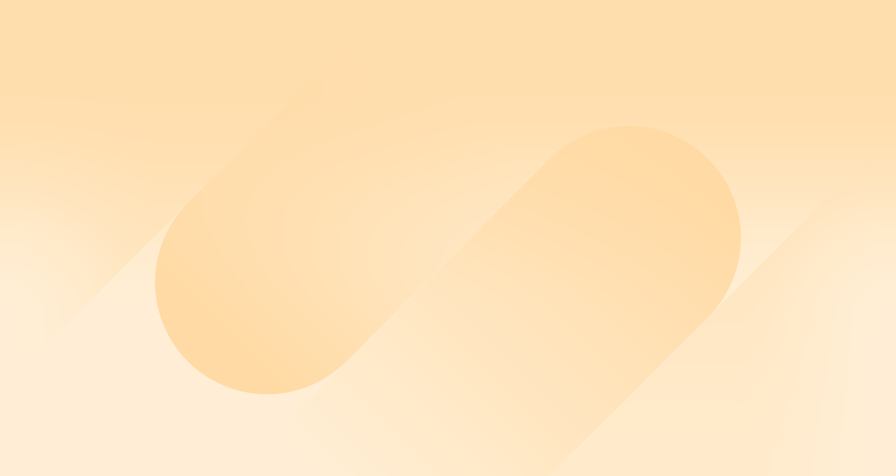
This background is drawn by a WebGL 2 fragment shader. Its source:

```glsl
#version 300 es
precision highp float;
// Soft peach backdrop with two diagonal capsules fading into a cream gradient.

uniform vec2 u_resolution;
out vec4 fragColor;

// Lengths are in canvas heights; x is measured from the centre line.
const vec3 CREAM = vec3(1.0, 0.935, 0.835);
const vec3 SAND = vec3(1.0, 0.871, 0.682);
const vec2 DIAGONAL = vec2(0.70711, 0.70711);
const vec2 LEFT_CAP = vec2(-0.380, 0.407);
const vec2 RIGHT_CAP = vec2(0.380, 0.500);
const float RADIUS = 0.2353;
const float CAP_TONE = 1.25;
const float CAP_OPACITY = 0.79;
const float LEFT_FADE = 1.43;
const float RIGHT_FADE = 0.98;
const float SKY_LOW = 0.34;
const float SKY_HIGH = 0.83;
const float BAND_OPACITY = 0.50;
const float BAND_MARGIN = 0.02;
const float BAND_SOFTNESS = 0.32;

// Antialiased coverage of the inside of a signed distance.
float coverage(float dist) {
    float pixel = 1.0 / u_resolution.y;
    return smoothstep(0.75 * pixel, -0.75 * pixel, dist);
}

// Opacity of an endless capsule that fades along its tail.
float capsule(vec2 p, vec2 cap, vec2 tail, float fade) {
    vec2 q = p - cap;
    float along = dot(q, tail);
    float dist = length(q - tail * max(along, 0.0)) - RADIUS;
    return coverage(dist) * clamp(CAP_OPACITY - fade * along, 0.0, 1.0);
}

// Signed position across the diagonal lanes.
float across(vec2 p) {
    return dot(p, vec2(DIAGONAL.x, -DIAGONAL.y));
}

void main() {
    vec2 p = gl_FragCoord.xy / u_resolution.y;
    float halfWidth = 0.5 * u_resolution.x / u_resolution.y;
    p.x -= halfWidth;

    // Vertical gradient: 0 is cream, 1 is sand.
    float base = smoothstep(SKY_LOW, SKY_HIGH, p.y);

    // Capsules lying side by side, pointing in opposite directions.
    float caps = capsule(p, LEFT_CAP, DIAGONAL, LEFT_FADE)
               + capsule(p, RIGHT_CAP, -DIAGONAL, RIGHT_FADE);

    // Outer bands beyond the capsules, dissolving at the canvas sides.
    float leftEdge = across(LEFT_CAP) - RADIUS;
    float rightEdge = across(RIGHT_CAP) + RADIUS;
    float lane = across(p);
    float bands = coverage(lane - leftEdge) + coverage(rightEdge - lane);
    float side = halfWidth - abs(p.x);
    bands *= BAND_OPACITY * smoothstep(BAND_MARGIN, BAND_MARGIN + BAND_SOFTNESS, side);
    bands *= mix(0.5, 1.0, smoothstep(0.0, 0.5, p.y));

    // Disjoint layers add up without a seam.
    float tone = base + caps * (CAP_TONE - base) + bands * (1.0 - base);
    fragColor = vec4(mix(CREAM, SAND, tone), 1.0);
}
```
